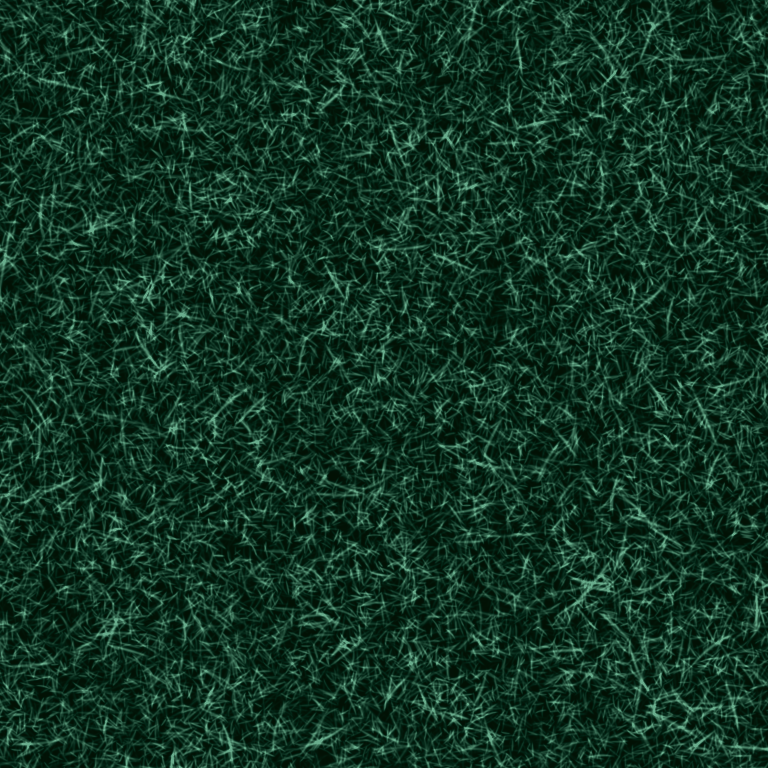
This texture is drawn by a Shadertoy shader. Its source:

```glsl
// Dense tangle of dark green grass fibres with sparse bright blades.

const int   FINE_LAYERS  = 11;
const int   BLADE_LAYERS = 4;
const vec2  FINE_CELLS   = vec2(80.0, 32.0);   // cells per canvas, first to last layer
const vec2  BLADE_CELLS  = vec2(27.0, 15.0);
const vec2  FINE_WIDTH   = vec2(0.0014, 0.0019);
const vec2  BLADE_WIDTH  = vec2(0.0020, 0.0023);
const float FINE_LIGHT   = 0.245;
const float FINE_RARITY  = 2.0;                // higher leaves fewer bright fibres
const float BLADE_LIGHT  = 0.40;
const float BLADE_RARITY = 6.0;
const float GROUND_LIGHT = 0.066;
const float MAX_BEND     = 0.22;
const float LAYER_TURN   = 2.4;
const float TAU          = 6.2831853;

vec4 hash4(vec2 p) {
    vec4 q = fract(p.xyxy * vec4(0.1031, 0.1030, 0.0973, 0.1099));
    q += dot(q, q.wzxy + 33.33);
    return fract((q.xxyz + q.yzzw) * q.zywx);
}

mat2 rotation(float angle) {
    float c = cos(angle), s = sin(angle);
    return mat2(c, s, -s, c);
}

// Uneven growth from warped, layered sines, around 1.
float growth(vec2 p) {
    p += 0.03 * sin(p.yx * 17.0 + vec2(0.7, 2.1));
    float broad = sin(p.x * 21.0 + 1.3) * sin(p.y * 18.0 + 0.4);
    vec2 q = rotation(0.6) * p + 0.014 * sin(p.yx * 47.0);
    float clumps = sin(q.x * 83.0) * sin(q.y * 71.0 + 1.9);
    vec2 r = rotation(1.9) * p + 0.010 * sin(q.yx * 59.0);
    float tufts = sin(r.x * 127.0 + 0.8) * sin(r.y * 109.0);
    return 1.0 + 0.16 * broad + 0.24 * clumps + 0.20 * tufts;
}

// Soft coverage of one bent, tapered blade; p is relative to its middle.
float blade(vec2 p, float angle, float halfLength, float bend, float width) {
    p = rotation(angle) * p;
    float along = abs(p.x) / halfLength;
    float across = (p.y - bend * p.x * p.x) / (width * (1.0 - 0.4 * min(along, 1.0)));
    return exp(-across * across) * (1.0 - smoothstep(0.45, 1.0, along));
}

// Summed light of one layer: one blade per cell.
float bladeLayer(vec2 uv, float seed, float cells, float width, float rarity) {
    vec2 p = rotation(seed * LAYER_TURN) * uv * cells + seed * vec2(7.31, 3.77);
    vec2 home = floor(p);
    float light = 0.0;
    for (int y = -1; y <= 1; y++) {
        for (int x = -1; x <= 1; x++) {
            vec2 cell = home + vec2(x, y);
            vec4 rnd = hash4(cell + seed * vec2(19.0, 43.0));
            float halfLength = mix(0.45, 0.95, fract(rnd.w * 37.0));
            float bend = MAX_BEND * (2.0 * fract(rnd.z * 53.0) - 1.0);
            float mask = blade(p - cell - rnd.xy, rnd.z * TAU, halfLength, bend, width * cells);
            light += mask * pow(rnd.w, rarity);
        }
    }
    return light;
}

// Green from near black to pale mint.
vec3 grassColor(float light) {
    return vec3(max(0.006, 0.75 * (light - 0.13)),
                light,
                max(0.015, 0.87 * light - 0.04));
}

void mainImage(out vec4 fragColor, in vec2 fragCoord) {
    vec2 uv = fragCoord / iResolution.y;
    float softest = 0.7 / iResolution.y;
    float light = 0.0;

    // Undergrowth of short thin fibres
    for (int i = 0; i < FINE_LAYERS; i++) {
        float t = float(i) / float(FINE_LAYERS - 1);
        float width = max(mix(FINE_WIDTH.x, FINE_WIDTH.y, t), softest);
        light += FINE_LIGHT * bladeLayer(uv, float(i) + 1.0,
                                         mix(FINE_CELLS.x, FINE_CELLS.y, t),
                                         width, FINE_RARITY);
    }

    // Long blades lying on top
    for (int i = 0; i < BLADE_LAYERS; i++) {
        float t = float(i) / float(BLADE_LAYERS - 1);
        float width = max(mix(BLADE_WIDTH.x, BLADE_WIDTH.y, t), softest);
        light += BLADE_LIGHT * bladeLayer(uv, float(i + FINE_LAYERS) + 1.0,
                                          mix(BLADE_CELLS.x, BLADE_CELLS.y, t),
                                          width, BLADE_RARITY);
    }

    light = GROUND_LIGHT + light * growth(uv);
    fragColor = vec4(grassColor(min(light, 0.68)), 1.0);
}
```
